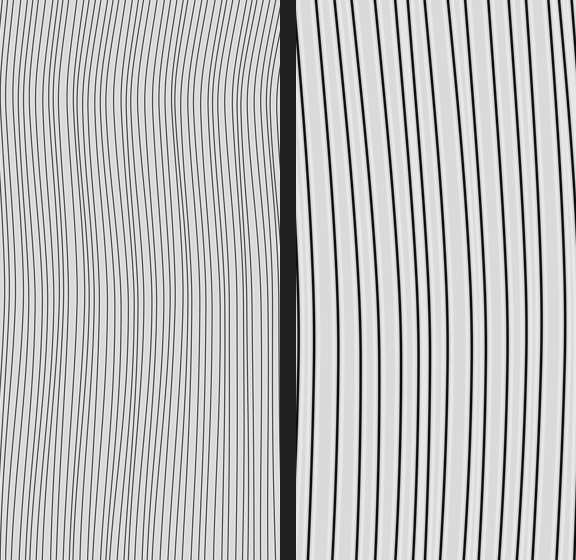
Left: the whole. Right: its middle third, enlarged.
Reproduce this pattern procedurally as a WebGL 2 fragment shader.

```glsl
#version 300 es
precision highp float;
// Fine dark threads hanging over pale grey, swaying together and bunching here and there.
uniform vec2 u_resolution;
out vec4 fragColor;

vec2 hashGradient(vec2 cell) {
    vec3 h = fract(cell.xyx * vec3(0.1031, 0.1030, 0.0973));
    h += dot(h, h.yzx + 33.33);
    float angle = 6.2832 * fract((h.x + h.y) * h.z);
    return vec2(cos(angle), sin(angle));
}

float gradientNoise(vec2 p) {
    vec2 i = floor(p), f = p - i;
    vec2 s = f * f * f * (f * (f * 6.0 - 15.0) + 10.0);
    float a = dot(hashGradient(i), f);
    float b = dot(hashGradient(i + vec2(1, 0)), f - vec2(1, 0));
    float c = dot(hashGradient(i + vec2(0, 1)), f - vec2(0, 1));
    float d = dot(hashGradient(i + vec2(1, 1)), f - vec2(1, 1));
    return mix(mix(a, b, s.x), mix(c, d, s.x), s.y);
}

// Shared sway, with depth running from 0 at the top to 1 at the bottom
float sway(float x, float depth) {
    float top = mix(0.05, 0.085, x) * (1.0 - smoothstep(-0.12, 0.2, depth));
    float middle = 0.042 * smoothstep(0.12, 0.55, depth);
    float foot = mix(-0.06, 0.02, smoothstep(0.5, 1.0, x)) * smoothstep(0.5, 1.1, depth);
    return top + middle + foot;
}

// Horizontal position of one thread, with neighbours drifting together and apart
float threadX(float index, float depth) {
    float bunching = mix(0.6, 1.0, smoothstep(0.0, 0.35, depth));
    float drift = 0.95 * gradientNoise(vec2(index * 0.43 + 7.3, depth * 1.6 + 2.2))
                + 0.8 * gradientNoise(vec2(index * 0.17 + 31.7, depth * 1.3 + 5.6));
    float x = (index + 0.5 + bunching * drift) / 46.0;
    return x + sway(index / 46.0, depth) - 0.015;
}

void main() {
    vec2 uv = gl_FragCoord.xy / u_resolution;
    float depth = 1.0 - uv.y;
    float soft = 0.85 / u_resolution.x;
    float halfWidth = 0.0015;

    // Gather the ink of all threads and the distance to the nearest
    float ink = 0.0, nearest = 1.0;
    for (int i = -7; i < 53; i++) {
        float d = abs(uv.x - threadX(float(i), depth));
        ink += smoothstep(-soft, soft, d + halfWidth) - smoothstep(-soft, soft, d - halfWidth);
        nearest = min(nearest, d);
    }

    // Paper with a faint light rim beside each thread
    float rim = smoothstep(0.003, 0.0045, nearest) * (1.0 - smoothstep(0.006, 0.0085, nearest));
    float paper = 0.853 + 0.055 * rim;
    fragColor = vec4(vec3(mix(paper, 0.04, min(ink, 1.0))), 1.0);
}
```
